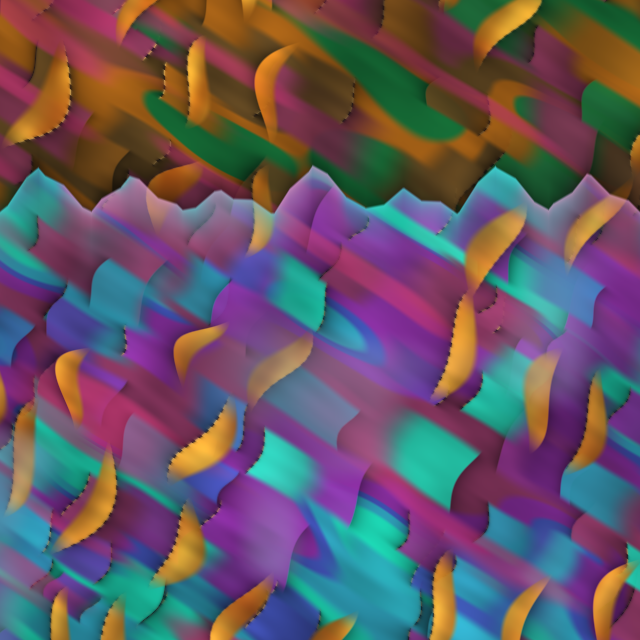
Reproduce this background procedurally as a Shadertoy shader.

```glsl
// Folded iridescent cloth: slanted streaks of noise overlaid with soft facets and
// curled amber ribbons, laid out in an oblique frame (along streak, along fold).
// A jagged ridge separates the earthy upper palette from the violet-teal lower one.

const vec2 STREAK_DIR = vec2(0.84, -0.55);
const vec2 FOLD_DIR = vec2(0.42, 0.91);

// Integer hash: four random values in 0..1 per cell and seed
vec4 hash4(vec2 cell, int seed) {
    uvec4 v = uvec4(ivec4(ivec2(cell), seed, seed * 7 + 3));
    v = v * 1664525u + 1013904223u;
    v += v.yzxy * v.wxyz;
    v ^= v >> 16u;
    v += v.yzxy * v.wxyz;
    return vec4(v >> 8u) / 16777216.0;
}

float valueNoise(vec2 p, int seed) {
    vec2 i = floor(p), f = fract(p);
    f = f * f * (3.0 - 2.0 * f);
    float low = mix(hash4(i, seed).x, hash4(i + vec2(1, 0), seed).x, f.x);
    float high = mix(hash4(i + vec2(0, 1), seed).x, hash4(i + vec2(1, 1), seed).x, f.x);
    return mix(low, high, f.y);
}

// Palettes indexed by t in 0..1
vec3 lowerColor(float t) {
    vec3 c = vec3(0.50, 0.20, 0.35);
    c = mix(c, vec3(0.47, 0.16, 0.55), smoothstep(0.20, 0.30, t));
    c = mix(c, vec3(0.22, 0.28, 0.62), smoothstep(0.52, 0.60, t));
    c = mix(c, vec3(0.16, 0.55, 0.64), smoothstep(0.66, 0.74, t));
    return mix(c, vec3(0.10, 0.74, 0.62), smoothstep(0.85, 0.93, t));
}

vec3 upperColor(float t) {
    vec3 c = vec3(0.46, 0.19, 0.30);
    c = mix(c, vec3(0.34, 0.25, 0.12), smoothstep(0.14, 0.24, t));
    c = mix(c, vec3(0.58, 0.34, 0.08), smoothstep(0.48, 0.58, t));
    return mix(c, vec3(0.08, 0.40, 0.20), smoothstep(0.74, 0.82, t));
}

vec3 clothColor(float t, float lower) {
    return mix(upperColor(t), lowerColor(t), lower);
}

vec3 amberColor(float t) {
    return mix(vec3(0.66, 0.32, 0.06), vec3(0.96, 0.73, 0.22), t);
}

// Height of the jagged ridge: uneven triangular peaks
float ridgeHeight(float x) {
    float k = x * 7.0, f = fract(k);
    float peak = min(f / 0.42, (1.0 - f) / 0.58);
    float fine = abs(fract(x * 17.0 + 0.3) - 0.5);
    float size = 0.025 + 0.05 * hash4(vec2(floor(k), 0.0), 9).x;
    return 0.665 + size * peak + 0.02 * fine;
}

// Scattered patches: one crisp creased side, the other fading; ribbon = 1 tapers them
vec3 facetLayer(vec3 col, vec2 q, vec2 cell, float density, float ribbon, float lower, int seed) {
    vec2 home = floor(q / cell);
    for (int j = -1; j <= 1; j++)
    for (int i = -1; i <= 1; i++) {
        vec2 id = home + vec2(i, j);
        vec4 r = hash4(id, seed), s = hash4(id, seed + 50);
        if (s.x > density) continue;

        vec2 d = q - (id + 0.25 + 0.5 * r.xy) * cell;
        vec2 size = cell * (0.36 + 0.26 * r.zw);
        size.x *= mix(1.0, 0.36, ribbon);
        float t = d.y / size.y;
        float bend = mix(0.008, 0.020, ribbon);
        d.x += bend * sin(t * 2.4 + s.z * 6.28);
        d.x *= s.y < 0.6 ? 1.0 : -1.0;
        size.x *= mix(1.0, max(1.0 - t * t, 0.05), ribbon);

        float crease = d.x + size.x;
        float ends = 1.0 - smoothstep(mix(0.72, 0.5, ribbon), 1.0, abs(t));
        float inside = smoothstep(-0.002, 0.002, crease);
        float fade = 1.0 - smoothstep(mix(0.1, 0.45, ribbon), 1.0, d.x / size.x);
        float glint = valueNoise(q * vec2(30.0, 12.0), seed + 4);
        vec3 tint = mix(clothColor(s.w, lower), amberColor(glint), ribbon);
        tint *= 1.12 - 0.32 * smoothstep(0.0, 2.0 * size.x, crease);

        // Shadow outside the crease, then the patch and its dashed outline
        float shadow = (1.0 - inside) * exp(min(crease, 0.0) / 0.016);
        col *= 1.0 - 0.38 * shadow * ends;
        col = mix(col, tint, inside * fade * ends * 0.92);
        float line = exp(-abs(crease) / 0.0017) * ends * smoothstep(0.3, 0.6, s.z);
        float dash = smoothstep(0.3, 0.6, abs(fract(q.y * 75.0) - 0.5) * 2.0);
        vec3 lineColor = mix(vec3(0.07, 0.05, 0.08), vec3(0.90, 0.72, 0.38), dash * r.z);
        col = mix(col, lineColor, 0.75 * line);
    }
    return col;
}

void mainImage(out vec4 fragColor, in vec2 fragCoord) {
    vec2 p = fragCoord / iResolution.y;
    float depth = ridgeHeight(p.x) - p.y;
    float lower = smoothstep(-0.003, 0.003, depth);
    vec2 q = inverse(mat2(STREAK_DIR, FOLD_DIR)) * p;
    q += 0.016 * (vec2(valueNoise(p * 9.0, 1), valueNoise(p * 9.0, 2)) - 0.5);

    // Long soft streaks
    float streak = smoothstep(0.12, 0.88, valueNoise(q * vec2(4.0, 13.0), 3));
    vec3 col = clothColor(streak, lower);

    // Facets from large to small, crossed by pink streaks, then ribbons
    col = facetLayer(col, q, vec2(0.20, 0.11), 0.75, 0.0, lower, 11);
    col = facetLayer(col, q, vec2(0.12, 0.075), 0.50, 0.0, lower, 12);
    float pink = smoothstep(0.70, 0.88, valueNoise(q * vec2(3.0, 24.0), 5));
    col = mix(col, vec3(0.74, 0.20, 0.42), 0.6 * pink);
    col = facetLayer(col, q, vec2(0.13, 0.17), 0.55, 1.0, lower, 13);

    // Broad folds and fine fibres of light
    float fold = valueNoise(q * vec2(9.0, 7.0), 6);
    float fibre = valueNoise(q * vec2(14.0, 60.0), 7);
    col *= 0.74 + 0.38 * fold + 0.16 * fibre;
    float haze = smoothstep(0.62, 0.95, valueNoise(p * 7.0, 8)) * lower;
    col = mix(col, vec3(0.60, 0.62, 0.76), 0.4 * haze);

    // Pale rim below the ridge, shade above it
    float hue = valueNoise(q * vec2(12.0, 18.0), 10);
    vec3 rim = mix(vec3(0.86, 0.60, 0.76), vec3(0.25, 0.86, 0.82), smoothstep(0.3, 0.6, hue));
    float glow = 0.5 * exp(-max(depth, 0.0) / 0.045) + 0.3 * exp(-max(depth, 0.0) / 0.006);
    col = mix(col, rim, lower * glow);
    col *= 1.0 - 0.4 * (1.0 - lower) * exp(min(depth, 0.0) / 0.025);

    fragColor = vec4(clamp(col, 0.0, 1.0), 1.0);
}
```
